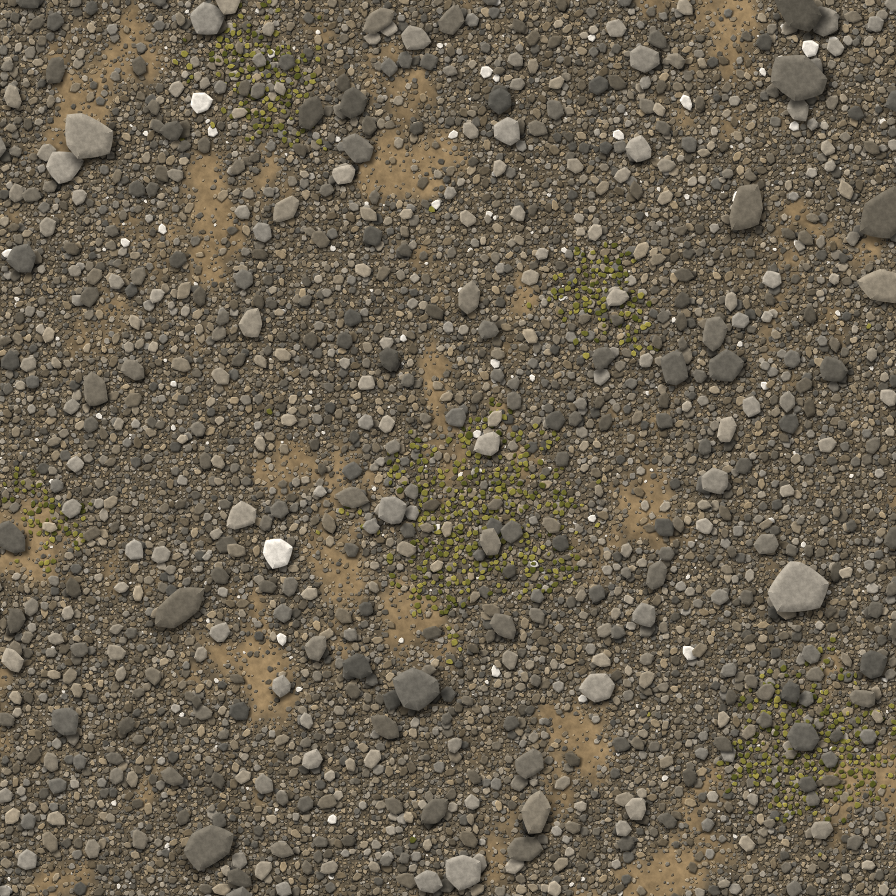
A WebGL 2 fragment shader for this texture:

```glsl
#version 300 es
precision highp float;

uniform vec2 u_resolution;
out vec4 fragColor;

#define SAND vec3(0.58, 0.49, 0.36)
#define SOIL vec3(0.38, 0.34, 0.275)
#define STONE_DARK vec3(0.31, 0.30, 0.275)
#define STONE_LIGHT vec3(0.63, 0.60, 0.55)
#define STONE_WARM vec3(0.53, 0.46, 0.35)
#define LEAF_DARK vec3(0.30, 0.31, 0.13)
#define LEAF_LIGHT vec3(0.60, 0.56, 0.27)
#define LIGHT_DIR vec2(-0.5, 0.86)
#define SHADOW 0.62
#define FINEST_CELLS 230.0
#define STONE_LAYERS 6

const float TAU = 6.2831853;

vec3 hash3(vec2 p) {
    vec3 q = fract(p.xyx * vec3(0.1031, 0.1030, 0.0973));
    q += dot(q, q.yxz + 33.33);
    return fract((q.xxy + q.yzz) * q.zyx);
}

// Layered, warped sines, roughly -1 to 1
float waves(vec2 p) {
    float sum = 0.0, amp = 0.5;
    for (int i = 0; i < 4; i++) {
        sum += amp * sin(p.x + 1.2 * sin(p.y * 0.7)) * cos(p.y + 1.1 * sin(p.x * 0.6));
        p = mat2(1.6, 1.2, -1.2, 1.6) * p + 2.7;
        amp *= 0.6;
    }
    return sum;
}

float sandMask(vec2 p) {
    return smoothstep(0.12, 0.62, waves(p * vec2(18.0, 13.0) + 4.0));
}

// Ragged clumps of low plants, spread by a constant step
float plantMask(vec2 p) {
    float mask = 0.0, ragged = 0.7 * waves(p * 45.0);
    for (int i = 0; i < 5; i++) {
        vec2 center = fract(vec2(0.53, 0.42) + float(i) * vec2(0.38, 0.75));
        float radius = 0.115 / (1.0 + 0.3 * float(i));
        mask = max(mask, smoothstep(1.3, 0.3, length(p - center) / radius + ragged));
    }
    return mask;
}

// Irregular polygon: xy is the facing of the nearest side, z the distance
vec3 chip(vec2 q, float radius, float seed) {
    vec3 best = vec3(0.0, 0.0, -9.0);
    for (int k = 0; k < 6; k++) {
        vec2 r = fract(seed * vec2(17.3, 41.7) * float(k + 1));
        float angle = (float(k) + 0.7 * r.x) * TAU / 6.0;
        vec2 n = vec2(cos(angle), sin(angle));
        float d = dot(q, n) - radius * (0.7 + 0.3 * r.y);
        if (d > best.z) best = vec3(n, d);
    }
    best.z = mix(best.z, length(q) - radius, 0.25);
    return best;
}

vec3 stoneColor(vec3 h, float warmth) {
    vec3 c = mix(STONE_DARK, STONE_LIGHT, h.y * (0.55 + 0.45 * h.y));
    c = mix(c, STONE_WARM * (0.7 + 0.5 * h.y), warmth * h.z);
    return h.y > 0.992 ? vec3(0.86, 0.83, 0.78) : c;
}

// Paints one layer of jittered chips, either stones or leaves
void scatter(inout vec3 color, vec2 p, float cells, float density, float seed, bool leaves) {
    vec2 g = p * cells;
    float soft = 0.7 * cells / u_resolution.y;
    for (int i = 0; i < 9; i++) {
        vec2 id = floor(g) + vec2(i % 3 - 1, i / 3 - 1);
        vec3 h = hash3(id + seed);
        vec2 q = g - id - 0.2 - 0.6 * h.xy;
        if (h.z > density || dot(q, q) > 0.72) continue;

        vec2 place = (g - q) / cells;
        float cover = leaves ? plantMask(place) : 1.0 - 0.8 * sandMask(place);
        if (h.z > density * cover) continue;

        // Turn and flatten the chip
        vec3 look = hash3(id + seed + 57.0);
        float turn = TAU * look.x;
        mat2 spin = mat2(cos(turn), -sin(turn), sin(turn), cos(turn));
        vec2 local = spin * q;
        local.y *= 1.0 + 0.55 * look.z;
        vec3 c = chip(local, mix(0.3, 0.52, fract(look.x * 7.31)), look.y + 0.13);

        // Cast shadow on the side away from the light
        float side = clamp(0.45 - 0.75 * dot(q, LIGHT_DIR) / (length(q) + 0.01), 0.0, 1.0);
        color *= 1.0 - SHADOW * side * smoothstep(0.22, 0.0, c.z);

        // Flat top with lit and shaded bevels
        float bevel = smoothstep(-0.17, 0.0, c.z);
        float facing = dot(c.xy, spin * LIGHT_DIR);
        vec3 tone = leaves ? mix(LEAF_DARK, LEAF_LIGHT, look.y)
                           : stoneColor(look, clamp(cells / 90.0, 0.3, 0.9));
        tone *= 1.04 + 0.33 * bevel * facing + 0.12 * waves(p * 420.0 + turn);
        color = mix(color, tone, smoothstep(soft, -soft, c.z));
    }
}

void main() {
    vec2 p = gl_FragCoord.xy / u_resolution.y;

    // Bare ground with sandy patches and fine grain
    vec3 color = mix(SOIL, SAND, sandMask(p));
    color *= 1.0 + 0.14 * waves(p * 260.0) + 0.12 * waves(p * 31.0);

    // Stones from grit to rocks, with plants above the small ones
    float cells = FINEST_CELLS;
    for (int k = 0; k < STONE_LAYERS; k++) {
        float density = exp(-0.12 * float(k * k));
        scatter(color, p, cells, density, 31.0 * float(k) + 5.0, false);
        if (k == 2) scatter(color, p, 125.0, 0.85, 217.0, true);
        cells *= 0.57;
    }

    fragColor = vec4(color, 1.0);
}
```
